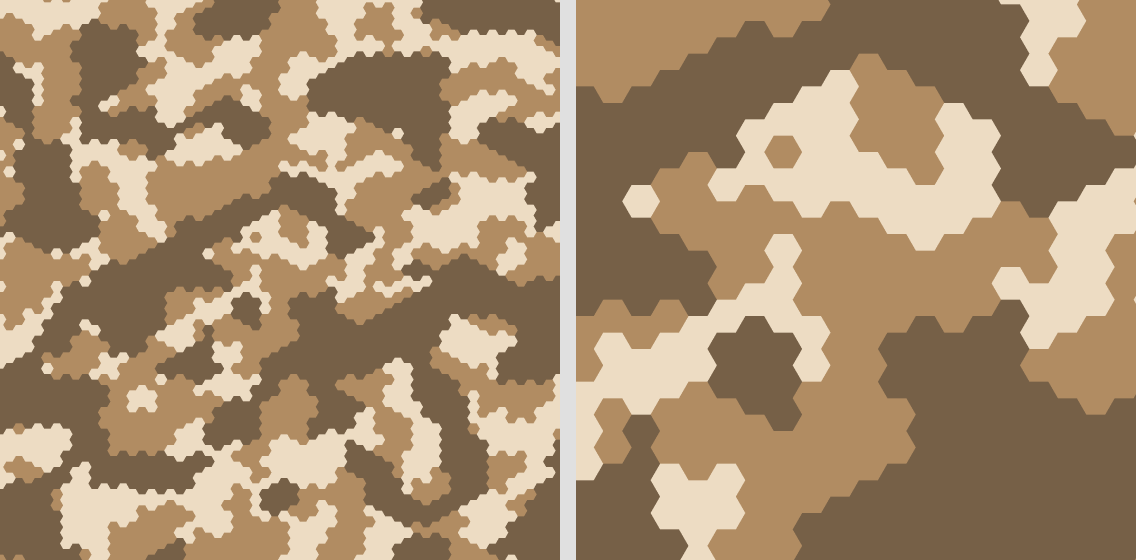
Left, the full canvas; right, a detail of the centre.
Write a WebGL 2 fragment shader that draws this pattern.

```glsl
#version 300 es
precision highp float;
// Desert camouflage on a grid of flat-topped hexagons. Each cell takes one flat
// colour from two noise fields at its centre: the first parts dark ground from
// light patches, the second splits the patches into tan and cream.

#define HEX_HEIGHT   0.01953   // cell height, in canvas heights
#define GROUND_SCALE 7.5       // noise cells across the canvas
#define PATCH_SCALE  12.0
#define GROUND_LEVEL -0.07     // higher gives more dark
#define PATCH_LEVEL  0.015     // higher gives less cream
#define DETAIL       0.42      // weight of the fine octave
#define SLANT        0.5       // direction of the patches, in radians
#define STRETCH      1.25      // elongation along that direction
#define SAMPLES      3         // antialiasing samples per axis

uniform vec2 u_resolution;
out vec4 fragColor;

const vec3 DARK_BROWN = vec3(0.463, 0.376, 0.278);
const vec3 TAN        = vec3(0.694, 0.549, 0.384);
const vec3 CREAM      = vec3(0.929, 0.863, 0.765);

// Integer hash of a lattice node to a unit gradient
vec2 gradientAt(vec2 node) {
    uvec2 q = uvec2(ivec2(node)) * uvec2(1597u, 7919u);
    uint h = (q.x ^ (q.y << 8)) + q.y;
    h = (h ^ (h >> 16)) * 0x7feb352du;
    h = (h ^ (h >> 15)) * 0x846ca68bu;
    h ^= h >> 16;
    float angle = float(h & 0xffffu) / 65536.0 * 6.28319;
    return vec2(cos(angle), sin(angle));
}

float gradientNoise(vec2 p) {
    vec2 i = floor(p), f = p - i;
    vec2 u = f * f * f * (f * (f * 6.0 - 15.0) + 10.0);
    vec2 e = vec2(1.0, 0.0);
    float a = dot(gradientAt(i), f);
    float b = dot(gradientAt(i + e.xy), f - e.xy);
    float c = dot(gradientAt(i + e.yx), f - e.yx);
    float d = dot(gradientAt(i + e.xx), f - e.xx);
    return mix(mix(a, b, u.x), mix(c, d, u.x), u.y);
}

// Broad shapes plus one octave of ragged detail
float patchField(vec2 p) {
    return gradientNoise(p) + DETAIL * gradientNoise(p * 2.1 + 37.4);
}

// Centre of the hexagon holding p: the nearer of two interleaved grids
vec2 hexCentre(vec2 p) {
    vec2 pitch = HEX_HEIGHT * vec2(sqrt(3.0), 1.0);
    vec2 even = floor(p / pitch + 0.5) * pitch;
    vec2 odd = (floor(p / pitch) + 0.5) * pitch;
    vec2 toEven = p - even, toOdd = p - odd;
    return dot(toEven, toEven) < dot(toOdd, toOdd) ? even : odd;
}

vec3 camouflage(vec2 p) {
    vec2 centre = hexCentre(p);
    float c = cos(SLANT), s = sin(SLANT);
    vec2 q = vec2(c * centre.x + s * centre.y, c * centre.y - s * centre.x);
    q.x /= STRETCH;
    if (patchField(q * GROUND_SCALE + 11.3) < GROUND_LEVEL) return DARK_BROWN;
    return patchField(q * PATCH_SCALE + 83.7) > PATCH_LEVEL ? CREAM : TAN;
}

void main() {
    // Average a small grid of samples to smooth the cell edges
    vec3 colour = vec3(0.0);
    for (int y = 0; y < SAMPLES; y++) {
        for (int x = 0; x < SAMPLES; x++) {
            vec2 offset = (vec2(x, y) + 0.5) / float(SAMPLES) - 0.5;
            colour += camouflage((gl_FragCoord.xy + offset) / u_resolution.y);
        }
    }
    fragColor = vec4(colour / float(SAMPLES * SAMPLES), 1.0);
}
```
